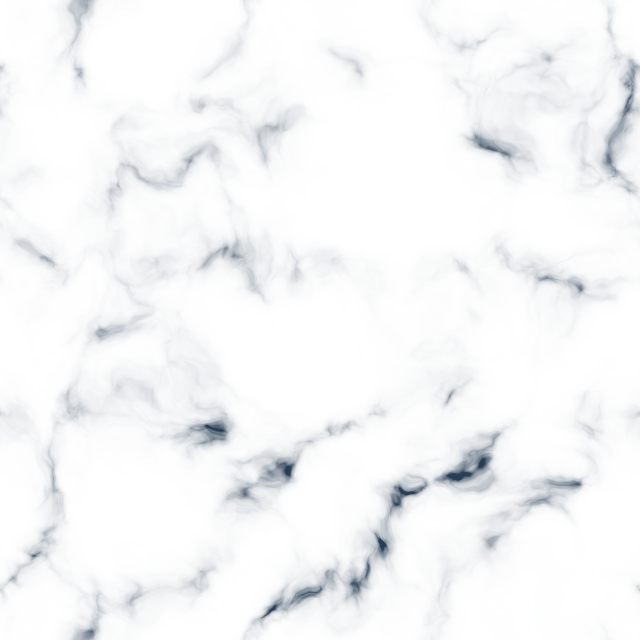
Give the GLSL for this texture, as a three.js fragment shader.

```glsl
// White marble with blue-grey veins, tiling on both axes.
// Creased octaves of wrapping gradient noise are summed in a warped domain;
// an exponential falloff turns their shared creases into dark, glowing veins.

#define VEIN_REPEATS 4.0
#define VEIN_OCTAVES 6
#define VEIN_FALLOFF 12.4
#define VEIN_STRENGTH 1.1
#define CREASE_SOFTNESS 0.01
#define WARP_REPEATS 4.0
#define WARP_OCTAVES 5
#define WARP_AMOUNT 0.085
#define PATCH_REPEATS 3.0
#define PATCH_DEPTH 0.25
#define STONE_COLOR vec3(1.0, 1.0, 1.0)
#define VEIN_COLOR vec3(0.16, 0.24, 0.33)

varying vec2 vUv;

float hash(vec3 p) {
  p = fract(p * 0.1031);
  p += dot(p, p.zyx + 31.32);
  return fract((p.x + p.y) * p.z);
}

// Projection of an offset on the random unit gradient of a wrapped cell corner
float cornerSlope(vec2 corner, vec2 offset, float period, float seed) {
  float angle = 6.28319 * hash(vec3(mod(corner, period), seed));
  return dot(vec2(cos(angle), sin(angle)), offset);
}

// Gradient noise that repeats a whole number of cells across the tile
float wrappedNoise(vec2 uv, float period, float seed) {
  // The shift keeps the lattices of different octaves from lining up
  vec2 p = uv * period + fract(seed * vec2(0.618, 0.377));
  vec2 cell = floor(p);
  vec2 f = p - cell;
  vec2 blend = f * f * f * (f * (f * 6.0 - 15.0) + 10.0);
  vec2 right = vec2(1.0, 0.0);
  vec2 up = vec2(0.0, 1.0);
  float low = mix(cornerSlope(cell, f, period, seed),
                  cornerSlope(cell + right, f - right, period, seed), blend.x);
  float high = mix(cornerSlope(cell + up, f - up, period, seed),
                   cornerSlope(cell + 1.0, f - 1.0, period, seed), blend.x);
  return mix(low, high, blend.y);
}

// Smooth fractal sum, used to bend the veins
float fractalNoise(vec2 uv, float period, float seed) {
  float sum = 0.0;
  float amplitude = 1.0;
  for (int i = 0; i < WARP_OCTAVES; i++) {
    sum += amplitude * wrappedNoise(uv, period, seed + float(i));
    amplitude *= 0.5;
    period *= 2.0;
  }
  return sum;
}

// Sum of creased octaves, lowest where their zero lines meet
float creaseDistance(vec2 uv, float period, float seed) {
  float sum = 0.0;
  float amplitude = 1.0;
  for (int i = 0; i < VEIN_OCTAVES; i++) {
    float n = wrappedNoise(uv, period, seed + float(i));
    sum += amplitude * sqrt(n * n + CREASE_SOFTNESS * CREASE_SOFTNESS);
    amplitude *= 0.5;
    period *= 2.0;
  }
  return sum;
}

void main() {
  // Jagged bending of the domain
  vec2 bend = vec2(fractalNoise(vUv, WARP_REPEATS, 11.0),
                   fractalNoise(vUv, WARP_REPEATS, 29.0));
  vec2 uv = vUv + WARP_AMOUNT * bend;

  // Veins, thinned out and gathered by broad patches
  float distanceToVein = creaseDistance(uv, VEIN_REPEATS, 47.0);
  distanceToVein += PATCH_DEPTH * wrappedNoise(uv, PATCH_REPEATS, 71.0);
  float vein = min(VEIN_STRENGTH * exp(-VEIN_FALLOFF * distanceToVein), 1.0);

  gl_FragColor = vec4(mix(STONE_COLOR, VEIN_COLOR, vein), 1.0);
}
```
